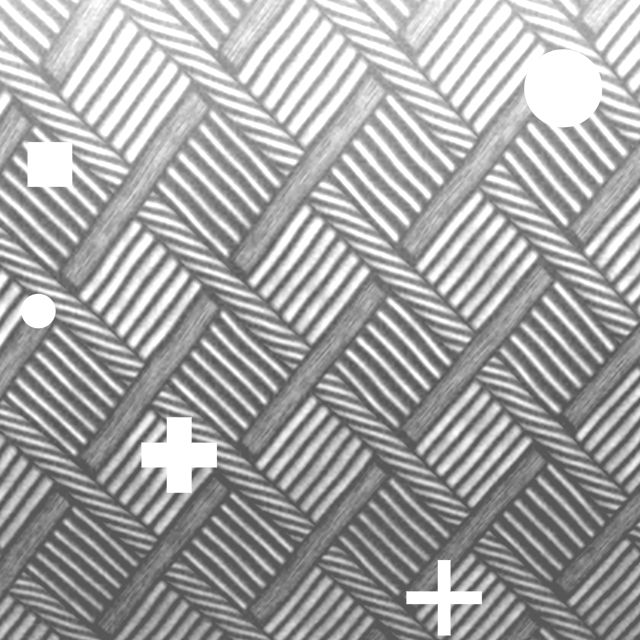
A WebGL 2 fragment shader for this pattern:

```glsl
#version 300 es
precision highp float;
// Embossed silver basket weave: ribbed panels between smooth bars and twisted ropes.

uniform vec2 u_resolution;
out vec4 outColor;

const float TAU = 6.2831853;
const float BAR_HALF = 0.1;
const float ROPE_HALF = 0.115;
const float ROPE_OFFSET = 0.82;

float hash(vec2 p) {
  vec3 h = fract(p.xyx * vec3(0.1031, 0.1030, 0.0973));
  h += dot(h, h.yzx + 33.33);
  return fract((h.x + h.y) * h.z);
}

float noise(vec2 p) {
  vec2 i = floor(p), f = fract(p);
  f = f * f * (3.0 - 2.0 * f);
  return mix(mix(hash(i), hash(i + vec2(1, 0)), f.x),
             mix(hash(i + vec2(0, 1)), hash(i + vec2(1, 1)), f.x), f.y);
}

float boxDistance(vec2 p, vec2 halfSize) {
  vec2 d = abs(p) - halfSize;
  return length(max(d, 0.0)) + min(max(d.x, d.y), 0.0);
}

float crossDistance(vec2 p, float reach, float arm) {
  return min(boxDistance(p, vec2(reach, arm)), boxDistance(p, vec2(arm, reach)));
}

float fill(float d, float softness) {
  return 1.0 - smoothstep(-softness, softness, d);
}

// Undo the tilt and perspective of the sheet; one unit is one repeat.
vec2 sheetCoords(vec2 uv) {
  vec2 d = vec2(uv.x, 1.0 - uv.y) - vec2(0.638, 0.3906);
  float z = d.y + 0.0887 * d.x;
  float row = z / (0.306 - 0.055 * z);
  return vec2(d.x * (1.0 + 0.055 * row) / 0.2643, row);
}

// Ribs with a steep lit side and a long shaded side; lean sets which is which.
float ridges(float t, float count, float lean) {
  float phase = TAU * t * count;
  return pow(0.5 - 0.5 * cos(phase + lean * sin(phase + 0.6)), 1.3);
}

// Ribs swap direction from panel to panel.
float panelHeight(vec2 w) {
  vec2 shifted = w - vec2(0.0, ROPE_OFFSET);
  vec2 id = floor(shifted);
  vec2 border = vec2(BAR_HALF, ROPE_HALF);
  vec2 local = (fract(shifted) - border) / (1.0 - 2.0 * border);
  bool falling = mod(id.x + id.y, 2.0) < 0.5;
  float h = falling ? ridges(local.y, 6.0, -0.45) : ridges(local.x, 6.0, 0.45);
  vec2 edge = smoothstep(-0.01, 0.07, local) * smoothstep(-0.01, 0.07, 1.0 - local);
  float wear = 0.78 + 0.34 * noise(w * 7.0 + 60.0);
  return h * edge.x * edge.y * wear * mix(0.88, 1.05, hash(id + 40.0));
}

float ropeHeight(vec2 w, float across) {
  float strand = 0.5 + 0.5 * cos(TAU * 5.2 * (w.x - 2.1 * w.y));
  float roundness = sqrt(max(1.0 - across * across, 0.0));
  return roundness * (0.1 + 0.85 * pow(strand, 1.3) + 0.14 * across);
}

float barHeight(vec2 w, float across) {
  float streaks = noise(w * vec2(60.0, 10.0) + 90.0);
  float roundness = 1.0 - pow(abs(across), 3.0);
  return roundness * (0.2 + 0.32 * streaks + 0.05 * across);
}

float weaveHeight(vec2 w) {
  float h = panelHeight(w);

  // Ropes pass through the gaps between bars.
  float ropeLine = round(w.y - ROPE_OFFSET);
  vec2 rope = vec2(mod(w.x - ropeLine, 2.0) - 1.0, w.y - ROPE_OFFSET - ropeLine);
  float ropeMask = fill(boxDistance(rope, vec2(0.88, ROPE_HALF)), 0.02);
  h = mix(h, ropeHeight(w, rope.y / ROPE_HALF), ropeMask);

  // Bars are staggered by half a step on alternate lines.
  float barLine = round(w.x);
  vec2 bar = vec2(w.x - barLine, mod(w.y - barLine + 0.175, 2.0) - 1.0);
  float barMask = fill(boxDistance(bar, vec2(BAR_HALF, 0.82)), 0.02);
  return mix(h, barHeight(w, bar.x / BAR_HALF), barMask);
}

// Plain white cut-outs, as a signed distance.
float cutouts(vec2 uv) {
  float d = boxDistance(uv - vec2(0.078, 0.743), vec2(0.035));
  d = min(d, length(uv - vec2(0.88, 0.862)) - 0.061);
  d = min(d, length(uv - vec2(0.06, 0.514)) - 0.027);
  d = min(d, crossDistance(uv - vec2(0.28, 0.289), 0.059, 0.0195));
  return min(d, crossDistance(uv - vec2(0.694, 0.066), 0.059, 0.01));
}

void main() {
  vec2 uv = gl_FragCoord.xy / u_resolution;
  vec2 sheet = sheetCoords(uv);
  vec2 weave = vec2(sheet.x + sheet.y, sheet.x - sheet.y);

  // Slightly uneven stamping and worn grain.
  weave += 0.02 * (vec2(noise(sheet * 5.0 + 20.0), noise(sheet * 5.0 + 70.0)) - 0.5);
  float height = weaveHeight(weave);
  float grain = noise(uv * 210.0) - 0.5;
  float patches = noise(uv * 5.0 + 30.0) - 0.5;

  // Light falls from the top of the sheet.
  float shadow = mix(0.32, 0.72, pow(uv.y, 2.4));
  float highlight = mix(0.74, 1.3, uv.y);
  float tone = mix(shadow, highlight, height) + 0.1 * grain + 0.07 * patches;
  tone = clamp(tone, 0.34, 1.0);

  float edge = 0.75 / min(u_resolution.x, u_resolution.y);
  outColor = vec4(vec3(mix(tone, 1.0, fill(cutouts(uv), edge))), 1.0);
}
```
